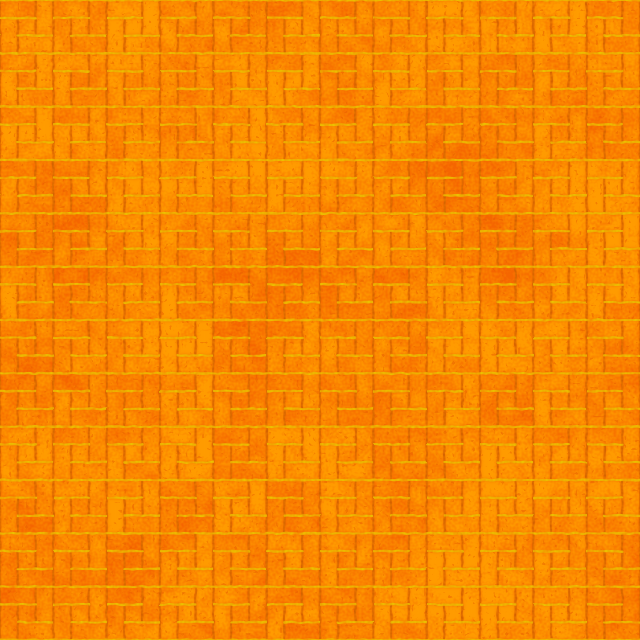
Give the GLSL for this texture, as a Shadertoy shader.

```glsl
// Orange pinwheel paving: each square cell holds four 2x1 bricks turning around
// a small centre brick. Yellow mortar fills the level joints, dark orange the
// upright ones; wrapping gradient noise adds tint, mottling, grain and wear.

const float REPEATS = 12.0;            // cells across and down
const float LEVEL_HALF_WIDTH = 0.022;  // joint half widths, in cells
const float UPRIGHT_HALF_WIDTH = 0.020;
const float JOINT_SOFTNESS = 0.016;
const float WOBBLE = 0.022;            // unevenness of the joints
const float SHADOW_WIDTH = 0.022;
const float PATCH_TINT = 0.55;         // strengths of the brick variations
const float CELL_TINT = 0.30;
const float BRICK_TINT = 0.26;
const float MOTTLE = 0.48;
const float GRAIN = 0.42;
const vec3 BRICK_RED = vec3(0.962, 0.40, 0.0);
const vec3 BRICK_GOLD = vec3(1.0, 0.61, 0.0);
const vec3 LEVEL_MORTAR = vec3(0.925, 0.715, 0.0);
const vec3 UPRIGHT_MORTAR = vec3(0.865, 0.42, 0.0);
const vec3 PIT_COLOR = vec3(0.90, 0.36, 0.0);

// Integer hash of a lattice point, from 0 to 1
float hash(vec2 p, uint seed) {
    uvec2 q = uvec2(p);
    uint h = q.x * 1597334677u ^ q.y * 3812015801u ^ seed * 668265263u;
    h = (h ^ (h >> 15)) * 2246822519u;
    h = (h ^ (h >> 13)) * 3266489917u;
    return float((h ^ (h >> 16)) >> 8) / 16777216.0;
}

// Contribution of one lattice corner
float corner(vec2 cell, vec2 offset, float period, uint seed) {
    float angle = 6.28318 * hash(mod(cell, period), seed);
    return dot(vec2(cos(angle), sin(angle)), offset);
}

// Gradient noise in cell space, wrapping at the canvas edge
float noise(vec2 p, float scale, uint seed) {
    float period = REPEATS * scale;
    p *= scale;
    vec2 i = floor(p), f = p - i;
    vec2 u = f * f * f * (f * (f * 6.0 - 15.0) + 10.0);
    vec2 e = vec2(1.0, 0.0);
    return mix(mix(corner(i, f, period, seed),
                   corner(i + e, f - e, period, seed), u.x),
               mix(corner(i + e.yx, f - e.yx, period, seed),
                   corner(i + 1.0, f - 1.0, period, seed), u.x), u.y);
}

// Distance to a level segment from x0 to x1 at height y
float levelSegment(vec2 p, float y, float x0, float x1) {
    return length(vec2(p.x - clamp(p.x, x0, x1), p.y - y));
}

// Distance to the level joints of a cell; a quarter turn gives the upright ones
float levelJoints(vec2 f) {
    float border = abs(fract(f.y + 0.5) - 0.5);
    float upper = levelSegment(f, 1.0 / 3.0, 0.0, 2.0 / 3.0);
    float lower = levelSegment(f, 2.0 / 3.0, 1.0 / 3.0, 1.0);
    return min(border, min(upper, lower));
}

// Which of the five bricks: 0 top, 1 right, 2 bottom, 3 left, 4 centre
uint brickIndex(vec2 f) {
    ivec2 g = ivec2(f * 3.0);
    if (g == ivec2(1)) return 4u;
    if (g.y == 0 && g.x < 2) return 0u;
    if (g.x == 2 && g.y < 2) return 1u;
    return (g.y == 2 && g.x > 0) ? 2u : 3u;
}

float coverage(float dist, float halfWidth, float pixel) {
    return clamp((halfWidth - dist) / max(pixel, JOINT_SOFTNESS) + 0.5, 0.0, 1.0);
}

void mainImage(out vec4 fragColor, in vec2 fragCoord) {
    vec2 uv = fragCoord / iResolution.xy;
    vec2 p = vec2(uv.x, 1.0 - uv.y) * REPEATS;   // y runs downward
    float pixel = REPEATS / iResolution.y;

    // Cell layout with slightly uneven joints
    vec2 q = p + WOBBLE * vec2(noise(p, 7.0, 1u), noise(p, 7.0, 2u));
    vec2 cell = mod(floor(q), REPEATS);
    vec2 f = fract(q);
    uint brick = brickIndex(f);
    float level = levelJoints(f);
    float upright = levelJoints(vec2(f.y, 1.0 - f.x));

    // Brick tone: broad patches, cells, single bricks, mottling and grain
    float tone = 0.73;
    tone += PATCH_TINT * noise(p, 0.5, 3u);
    tone += CELL_TINT * (hash(cell, 20u) - 0.5);
    tone += BRICK_TINT * (hash(cell, 10u + brick) - 0.5);
    tone -= (brick == 0u || brick == 2u) ? 0.10 : 0.0;
    tone += MOTTLE * noise(p, 3.0, 4u);
    float grain = noise(p, 18.0, 5u);
    tone += GRAIN * grain;
    vec3 color = mix(BRICK_RED, BRICK_GOLD, clamp(tone, 0.0, 1.0));

    // Sparse pits and soft darkening beside the joints
    float pits = smoothstep(0.30, 0.48, noise(p, 13.0, 6u));
    color = mix(color, PIT_COLOR, 0.45 * pits);
    float edge = min(level - LEVEL_HALF_WIDTH, upright - UPRIGHT_HALF_WIDTH);
    float shadow = exp(-max(edge, 0.0) / SHADOW_WIDTH);
    color = mix(color, BRICK_RED, 0.38 * shadow);

    // Worn mortar, level joints over upright ones
    float wear = noise(p, 6.0, 7u);
    float uprightMask = coverage(upright, UPRIGHT_HALF_WIDTH, pixel);
    float levelMask = coverage(level, LEVEL_HALF_WIDTH, pixel);
    color = mix(color, UPRIGHT_MORTAR + 0.08 * grain * vec3(1, 1, 0),
                uprightMask * clamp(0.92 + 0.5 * wear, 0.0, 1.0));
    color = mix(color, LEVEL_MORTAR + 0.10 * grain * vec3(0, 1, 0),
                levelMask * clamp(0.86 + 0.8 * wear, 0.0, 1.0));

    fragColor = vec4(clamp(color, 0.0, 1.0), 1.0);
}
```
